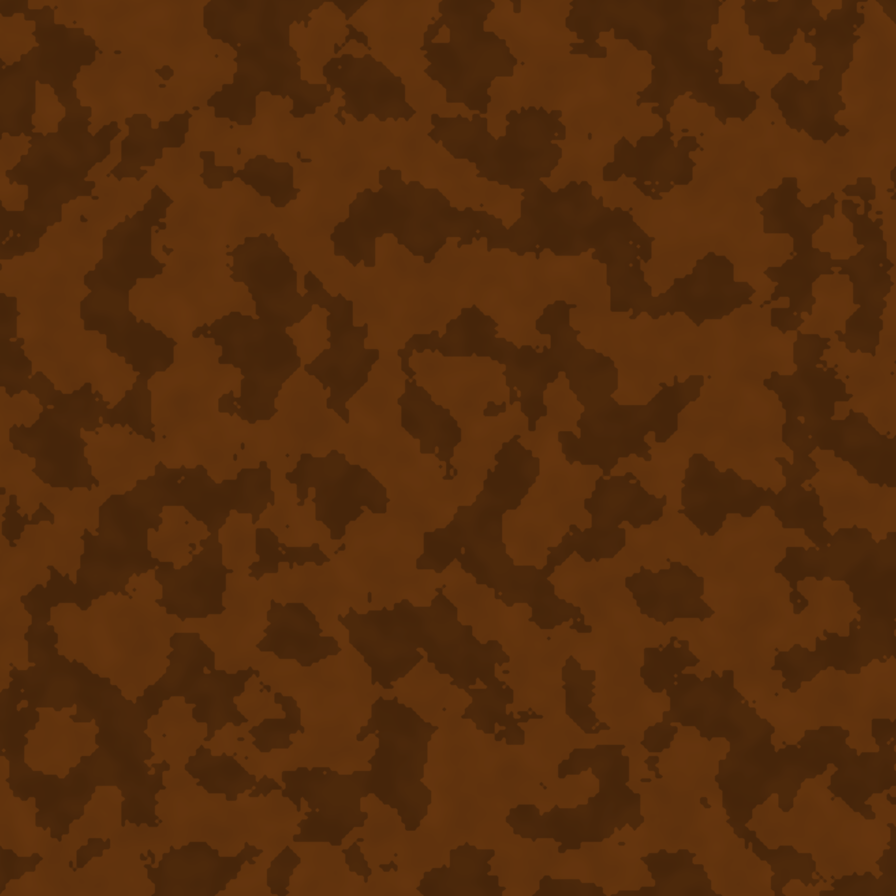
A WebGL 1 fragment shader for this texture:

```glsl
precision highp float;
// Mottled brown camouflage: ragged dark blotches on a warmer brown ground.
// Layered gradient noise is cut at a threshold on a fine lattice, which gives
// the nibbled edges; a softer noise varies the shade inside both tones.

uniform vec2 u_resolution;

const vec3 GROUND_BROWN = vec3(0.382, 0.200, 0.052);
const vec3 BLOTCH_DEEP = vec3(0.276, 0.146, 0.040);
const vec3 BLOTCH_PALE = vec3(0.302, 0.160, 0.043);
const float BLOTCH_SCALE = 13.0;   // noise cells across the canvas
const float BLOTCH_LEVEL = -0.055; // noise below this is dark
const float LATTICE = 240.0;       // edge steps across the canvas
const float EDGE_SOFTNESS = 0.28;
const float SHADE_SCALE = 22.0;
const float GROUND_VARIATION = 0.07;
const float EDGE_GRAIN = 0.07;

float hash(vec2 p) {
  return fract(sin(dot(p, vec2(127.1, 311.7))) * 43758.5453);
}

// Dot product of a random unit gradient with the offset from its corner
float cornerSlope(vec2 cell, vec2 offset) {
  float angle = 6.28318 * hash(cell);
  return dot(vec2(cos(angle), sin(angle)), offset);
}

float gradientNoise(vec2 p) {
  vec2 cell = floor(p);
  vec2 f = fract(p);
  vec2 blend = f * f * f * (f * (f * 6.0 - 15.0) + 10.0);
  vec2 e = vec2(1.0, 0.0);
  float low = mix(cornerSlope(cell, f),
                  cornerSlope(cell + e.xy, f - e.xy), blend.x);
  float high = mix(cornerSlope(cell + e.yx, f - e.yx),
                   cornerSlope(cell + e.xx, f - e.xx), blend.x);
  return mix(low, high, blend.y);
}

float layeredNoise(vec2 p) {
  float sum = 0.0;
  float weight = 1.0;
  for (int octave = 0; octave < 4; octave++) {
    sum += weight * gradientNoise(p);
    p = mat2(1.6, 1.2, -1.2, 1.6) * p + 17.3;
    weight *= 0.47;
  }
  return sum;
}

// 1 inside a blotch, 0 on the ground, decided once per lattice node
float blotchAt(vec2 node) {
  float grain = EDGE_GRAIN * (hash(node + 71.0) - 0.5);
  float height = layeredNoise(node / LATTICE * BLOTCH_SCALE + 5.7);
  return step(height + grain, BLOTCH_LEVEL);
}

// Blends the four nearest nodes, then tightens the edge
float blotchMask(vec2 uv) {
  vec2 p = uv * LATTICE;
  vec2 node = floor(p);
  vec2 f = fract(p);
  vec2 e = vec2(1.0, 0.0);
  float low = mix(blotchAt(node), blotchAt(node + e.xy), f.x);
  float high = mix(blotchAt(node + e.yx), blotchAt(node + e.xx), f.x);
  return smoothstep(0.5 - EDGE_SOFTNESS, 0.5 + EDGE_SOFTNESS,
                    mix(low, high, f.y));
}

void main() {
  vec2 uv = gl_FragCoord.xy / min(u_resolution.x, u_resolution.y);

  // Soft shade drift inside each tone
  float shade = gradientNoise(uv * SHADE_SCALE + 40.0)
              + 0.5 * gradientNoise(uv * SHADE_SCALE * 2.1 + 90.0);
  vec3 ground = GROUND_BROWN * (1.0 + GROUND_VARIATION * shade);
  vec3 blotch = mix(BLOTCH_DEEP, BLOTCH_PALE, smoothstep(-0.35, 0.45, shade));

  gl_FragColor = vec4(mix(ground, blotch, blotchMask(uv)), 1.0);
}
```
